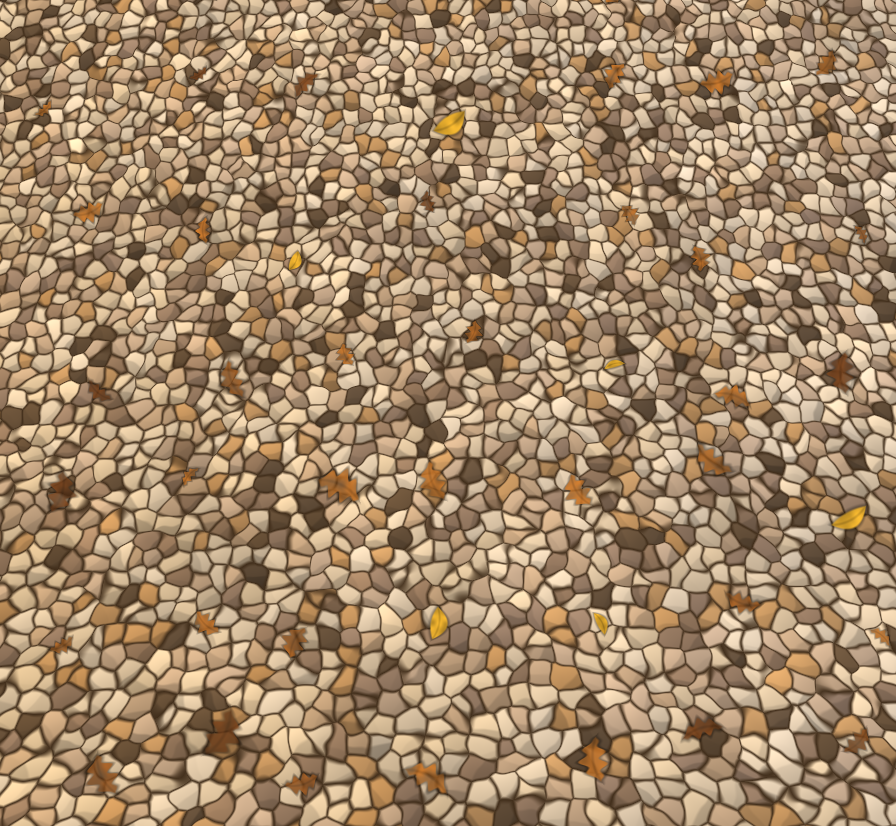
Give the GLSL for this texture, as a Shadertoy shader.

```glsl
const vec3 CREAM = vec3(0.88, 0.79, 0.67);
const vec3 BEIGE = vec3(0.78, 0.66, 0.54);
const vec3 TAN = vec3(0.76, 0.58, 0.38);
const vec3 TAUPE = vec3(0.60, 0.49, 0.40);
const vec3 UMBER = vec3(0.39, 0.31, 0.23);
const vec3 GAP = vec3(0.25, 0.175, 0.10);
const vec3 YELLOW = vec3(0.87, 0.65, 0.17);
const vec3 ORANGE = vec3(0.74, 0.44, 0.16);
const vec3 RUST = vec3(0.47, 0.26, 0.11);

float hash(vec2 p) {
    return fract(sin(dot(p, vec2(127.1, 311.7))) * 43758.5453);
}

vec2 hash2(vec2 p) {
    return vec2(hash(p), hash(p + 57.3));
}

float noise(vec2 p) {
    vec2 i = floor(p), f = fract(p);
    f = f * f * (3.0 - 2.0 * f);
    return mix(mix(hash(i), hash(i + vec2(1, 0)), f.x),
               mix(hash(i + vec2(0, 1)), hash(i + vec2(1, 1)), f.x), f.y);
}

vec2 rotate(vec2 p, float angle) {
    float c = cos(angle), s = sin(angle);
    return vec2(c * p.x - s * p.y, s * p.x + c * p.y);
}

// Stones per canvas height, growing towards the top
float stoneDensity(float y) {
    return 33.0 + 27.0 * y;
}

vec2 groundPlane(vec2 p) {
    return vec2((p.x - 0.54) * stoneDensity(p.y), 34.0 * p.y + 14.0 * p.y * p.y);
}

// Nearest stone with its own stretch; returns its offset, gap distance and cell
float nearestStone(vec2 g, out vec2 offset, out vec2 cell) {
    float nearest = 9.0, second = 9.0;
    vec2 base = floor(g);
    offset = vec2(0.0);
    cell = base;
    for (int k = 0; k < 9; k++) {
        vec2 id = base + vec2(k % 3 - 1, k / 3 - 1);
        vec2 d = g - id - 0.1 - 0.8 * hash2(id);
        float turn = hash(id + 13.7);
        float stretch = 1.0 + 0.35 * fract(turn * 37.0);
        float dist = length(rotate(d, 3.14159 * turn) * vec2(stretch, 1.0 / stretch));
        if (dist < nearest) {
            second = nearest;
            nearest = dist;
            offset = d;
            cell = id;
        } else second = min(second, dist);
    }
    return 0.5 * (second - nearest);
}

vec3 stoneColor(vec2 cell, float warmth) {
    float pick = hash(cell + 71.9);
    vec3 c = CREAM;
    c = mix(c, BEIGE, step(0.48, pick));
    c = mix(c, TAN, step(0.70, pick));
    c = mix(c, TAUPE, step(0.78, pick));
    c = mix(c, UMBER, step(0.92, pick));
    c *= 0.92 + 0.17 * hash(cell + 5.3);
    float tint = warmth + 0.7 * (hash(cell + 91.2) - 0.5);
    return c * (1.0 + tint * vec3(0.04, -0.01, -0.12));
}

vec3 gravel(vec2 p, float pixel) {
    vec2 g = groundPlane(p);
    g += 0.22 * (vec2(noise(g * 1.7), noise(g * 1.7 + 40.0)) - 0.5);
    vec2 offset, cell;
    float edge = nearestStone(g, offset, cell);
    vec3 c = stoneColor(cell, 0.6 - 0.6 * p.x - 0.2 * p.y);

    // Upper light, one darker facet and broad patches
    vec2 facetDir = rotate(vec2(0.0, -1.0), 2.4 * (hash(cell + 8.8) - 0.5));
    float facet = smoothstep(0.10, 0.24, dot(offset, facetDir));
    float light = 1.0 + 0.13 * dot(offset, vec2(-0.5, 0.9));
    light *= 1.0 - 0.20 * facet * hash(cell + 17.0);
    light *= 0.91 + 0.16 * noise(g * 0.28);

    // Dark gaps, softened by the size of a pixel on the ground
    float soft = 0.4 * pixel * stoneDensity(p.y);
    float gapWidth = 0.06 + 0.11 * noise(g * 0.9 + 20.0);
    return mix(GAP, c * light, smoothstep(-0.01 - soft, gapWidth + soft, edge));
}

// Bent leaf along x, negative inside, with optional ragged sides
float leafShape(vec2 q, float width, float ragged) {
    float side = width * (1.0 - q.x * q.x);
    side *= 1.0 + ragged * sin(q.x * 11.0 + 2.0 * sign(q.y));
    return max(abs(q.y) - side, abs(q.x) - 1.0);
}

// One leaf per square of a coarse grid
vec3 addLeaf(vec3 c, vec2 p) {
    const float spacing = 0.16;
    vec2 id = floor(p / spacing);
    vec2 center = (id + 0.22 + 0.56 * hash2(id + 3.1)) * spacing;
    float size = mix(0.028, 0.018, center.y) * (0.55 + 0.6 * hash(id + 2.2));
    vec2 q = rotate((p - center) / size, 6.2832 * hash(id + 6.6));
    q.y += 0.25 * q.x * q.x;
    float kind = hash(id + 9.4);
    float isYellow = step(0.80, kind);
    float d = leafShape(q, 0.32 + 0.25 * hash(id + 1.5), 0.4 * (1.0 - isYellow));
    vec3 leaf = mix(mix(RUST, ORANGE, smoothstep(0.05, 0.6, kind)), YELLOW, isYellow);
    float mottle = noise(q * 2.5 + id * 7.0);
    leaf *= (0.80 + 0.35 * mottle) * (0.85 + 0.15 * smoothstep(0.0, 0.12, abs(q.y)));
    c *= 1.0 - 0.35 * smoothstep(0.25, 0.0, d);
    float cover = mix(0.55 + 0.4 * mottle, 1.0, isYellow);
    return mix(c, leaf, cover * smoothstep(0.08, -0.08, d));
}

void mainImage(out vec4 fragColor, in vec2 fragCoord) {
    vec2 p = fragCoord / iResolution.y;
    fragColor = vec4(addLeaf(gravel(p, 1.0 / iResolution.y), p), 1.0);
}
```
